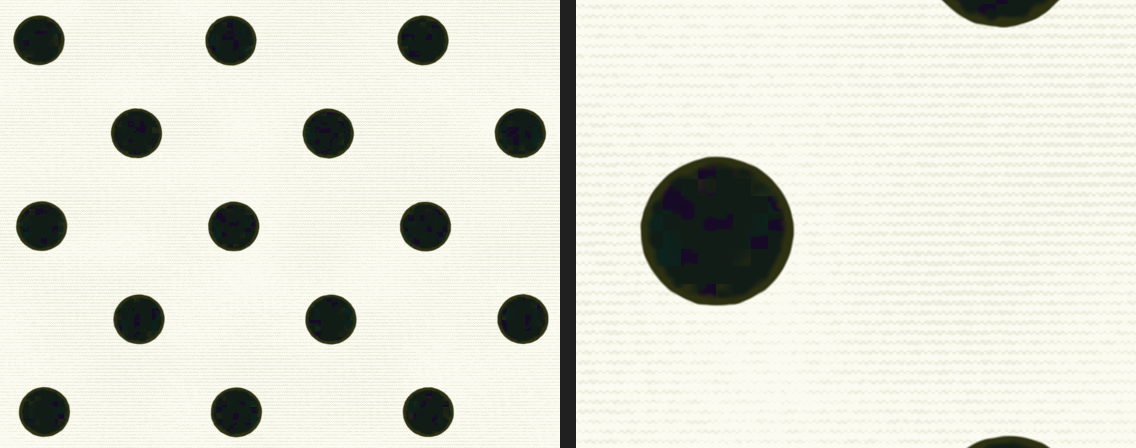
Left: the whole. Right: its middle third, enlarged.
A WebGL 2 fragment shader for this pattern:

```glsl
#version 300 es
precision highp float;

uniform vec2 u_resolution;
out vec4 fragColor;

float hash(vec2 p) {
    return fract(sin(dot(p, vec2(127.1, 311.7))) * 43758.5453);
}

float noise(vec2 p) {
    vec2 i = floor(p), f = fract(p);
    f = f * f * (3.0 - 2.0 * f);
    return mix(mix(hash(i), hash(i + vec2(1, 0)), f.x),
               mix(hash(i + vec2(0, 1)), hash(i + vec2(1, 1)), f.x), f.y);
}

// Ivory cloth: fine horizontal threads broken into stitches
vec3 cloth(vec2 p) {
    vec3 ivory = vec3(0.985, 0.985, 0.945);
    vec3 shade = vec3(0.925, 0.925, 0.865);
    float row = floor(p.y * 170.0);
    float thread = 0.5 + 0.5 * cos(6.2832 * p.y * 170.0);
    float stitch = 0.5 + 0.5 * cos(6.2832 * (p.x * 240.0 + 0.5 * mod(row, 2.0)));
    float wear = 0.45 + 0.55 * noise(p * vec2(9.0, 14.0));
    float grain = noise(p * vec2(300.0, 380.0));
    float depth = thread * (0.45 + 0.55 * stitch) * wear + 0.35 * (grain - 0.5);
    return mix(ivory, shade, smoothstep(0.12, 0.7, depth));
}

// Dark ink with small square stains and an olive rim; r is 1 at the edge
vec3 ink(vec2 p, float r, vec2 q) {
    vec3 color = vec3(0.07, 0.11, 0.09);
    vec3 olive = vec3(0.18, 0.19, 0.07);
    vec3 violet = vec3(0.09, 0.04, 0.15);
    vec3 teal = vec3(0.03, 0.15, 0.12);
    vec2 block = floor(p * 96.0);
    float stain = hash(block);
    float mottle = noise(p * vec2(150.0, 190.0));
    float outer = smoothstep(0.3, 0.75, r);
    color = mix(color, teal, 0.6 * outer * step(0.6, stain) * step(abs(q.y), abs(q.x)));
    color = mix(color, violet, step(0.76, hash(block + 17.0)) * smoothstep(0.3, 0.6, mottle));
    color = mix(color, olive, 0.7 * step(0.85, hash(block + 41.0)) * outer * mottle);
    return mix(color, olive, smoothstep(0.83, 0.94, r + 0.08 * (mottle - 0.5)));
}

void main() {
    vec2 p = gl_FragCoord.xy / u_resolution.x;

    // Staggered rows with a slight sideways drift
    float row = round((p.y - 0.0638) / 0.166);
    float x = p.x - 0.0788 + 0.0023 * row - 0.1715 * mod(row, 2.0);
    float column = round(x / 0.343);
    vec2 q = vec2(x - 0.343 * column, p.y - 0.0638 - 0.166 * row);
    q += 0.001 * (vec2(hash(vec2(column, row)), hash(vec2(row, column + 9.0))) - 0.5);

    // Slightly wide dots with a faintly ragged edge
    q /= vec2(0.0455, 0.0443);
    float r = length(q) + 0.016 * (noise(p * 170.0) - 0.5);
    float soft = 0.012 + 0.7 / (0.045 * u_resolution.x);
    float dotMask = 1.0 - smoothstep(1.0 - soft, 1.0 + soft, r);

    fragColor = vec4(mix(cloth(p), ink(p, r, q), dotMask), 1.0);
}
```
